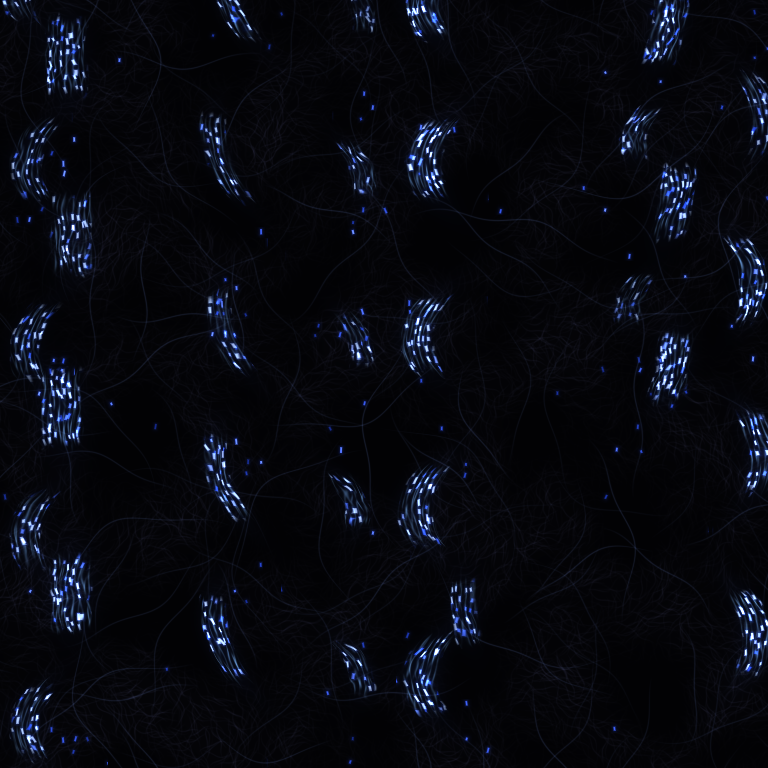
Write a Shadertoy shader that draws this texture.

```glsl
// Black fuzzy knit with columns of metallic thread loops showing through.
// Each column repeats a bent bundle of strands with square glints; layers of
// short fur, stray hairs and small blue specks cover the ground.

const vec3 GROUND = vec3(0.007, 0.007, 0.015);
const vec3 FUR    = vec3(0.062, 0.064, 0.098);
const vec3 STRAY  = vec3(0.11, 0.14, 0.22);
const vec3 HAZE   = vec3(0.018, 0.034, 0.085);
const vec3 STRAND = vec3(0.30, 0.44, 0.60);
const vec3 BLUE   = vec3(0.12, 0.26, 0.90);
const vec3 WHITE  = vec3(0.86, 0.94, 0.96);

const int   FUR_LAYERS = 9;
const int   STRAY_LAYERS = 3;
const float FUR_CELL = 0.032;
const float STRAY_CELL = 0.15;
const float GLINT_STEP = 0.0135;
const float SPECK_CELL = 0.015;
const float BARE_LANE = 0.378;   // lane with specks but no loops

// Loop columns: x, lowest y, spacing, strength
const int COLUMNS = 9;
const vec4 PLACE[COLUMNS] = vec4[COLUMNS](
    vec4(0.038, 0.07, 0.24, 1.0),  vec4(0.088, 0.23, 0.23, 1.0),
    vec4(0.298, 0.16, 0.209, 0.9), vec4(0.462, 0.13, 0.213, 0.75),
    vec4(0.560, 0.13, 0.218, 1.0), vec4(0.870, 0.52, 0.221, 1.0),
    vec4(0.980, 0.18, 0.224, 0.95), vec4(0.832, 0.62, 0.21, 0.7),
    vec4(0.606, 0.20, 2.0, 1.0));
// Loop shape: half width, half height, bulge to the left, lean
const vec4 SHAPE[COLUMNS] = vec4[COLUMNS](
    vec4(0.020, 0.048, 0.018, 0.15),  vec4(0.026, 0.050, 0.002, 0.0),
    vec4(0.016, 0.054, 0.012, -0.32), vec4(0.016, 0.034, -0.008, -0.35),
    vec4(0.022, 0.051, 0.020, 0.10),  vec4(0.022, 0.046, -0.004, 0.2),
    vec4(0.019, 0.052, -0.014, -0.1), vec4(0.018, 0.032, 0.010, 0.3),
    vec4(0.017, 0.042, 0.004, -0.1));

vec3 hash(vec3 p) {
    p = fract(p * vec3(0.1031, 0.1030, 0.0973));
    p += dot(p, p.yxz + 33.33);
    return fract((p.xxy + p.yxx) * p.zyx);
}

float corner(vec2 i, vec2 f, vec2 o) {
    return dot(hash(vec3(i + o, 7.0)).xy * 2.0 - 1.0, f - o);
}

// Gradient noise, about -0.7 to 0.7
float noise(vec2 p) {
    vec2 i = floor(p), f = p - i, s = f * f * (3.0 - 2.0 * f);
    return mix(mix(corner(i, f, vec2(0, 0)), corner(i, f, vec2(1, 0)), s.x),
               mix(corner(i, f, vec2(0, 1)), corner(i, f, vec2(1, 1)), s.x), s.y);
}

vec2 turn(vec2 p, float a) {
    float c = cos(a), s = sin(a);
    return vec2(c * p.x + s * p.y, c * p.y - s * p.x);
}

float box(vec2 p, vec2 halfSize) {
    vec2 d = abs(p) - halfSize;
    return length(max(d, 0.0)) + min(max(d.x, d.y), 0.0);
}

// One layer of curved hairs, one per cell; spread is the angle jitter
float hairs(vec2 p, float cell, float seed, float spread, float width) {
    float sum = 0.0;
    vec2 base = floor(p / cell);
    for (int j = -1; j <= 1; j++)
    for (int i = -1; i <= 1; i++) {
        vec2 id = base + vec2(i, j);
        vec3 r = hash(vec3(id, seed)), r2 = hash(vec3(id, seed + 50.0));
        vec2 c = (id + r.xy) * cell;
        float flow = 1.6 * sin(c.x * 21.0 + 2.0 * sin(c.y * 17.0)) + c.y * 9.0;
        vec2 q = turn(p - c, flow + spread * (r.z - 0.5)) / cell;
        float bow = (r2.x - 0.5) * 1.3 * q.x * q.x + 0.04 * sin(q.x * 7.0 + r2.y * 6.3);
        float d = (q.y - bow) * cell / width;
        float reach = 0.5 + 0.45 * r2.z;
        sum += exp(-d * d) * max(0.0, 1.0 - q.x * q.x / (reach * reach)) * (0.3 + 0.7 * r2.y);
    }
    return sum;
}

// Bright core with a blue fringe
vec3 glint(float d, float whiteness, float px) {
    float core = smoothstep(px, -px, d);
    return mix(BLUE, WHITE, whiteness) * core + BLUE * 0.35 * exp(-max(d, 0.0) / 0.0016);
}

// Bundle of strands around its own centre
vec3 threadLoop(vec2 p, vec4 shape, float seed, float px) {
    float v = p.y / shape.y;
    float u = (p.x - shape.w * p.y + shape.z * (0.6 - v * v)) / shape.x;
    vec3 col = HAZE * exp(-0.9 * (u * u + v * v));
    if (abs(u) > 1.4 || abs(v) > 1.3) return col;
    float ragged = 0.35 * noise(vec2(u * 2.5, v * 2.0) + seed);
    float mask = smoothstep(1.1, 0.75, abs(u) + ragged) * smoothstep(1.1, 0.7, abs(v) + ragged);
    for (int k = 0; k < 2; k++) {
        float layer = seed + float(k) * 17.0;
        float pitch = 0.0068 + 0.002 * float(k);
        float s = u * shape.x / pitch + 1.5 * noise(vec2(u * 0.8, v * 1.4) + layer);
        float id = floor(s), across = (s - id - 0.5) * pitch;
        float line = exp(-pow(across / 0.0012, 2.0));
        float sheen = smoothstep(-0.35, 0.5, noise(vec2(id * 3.7 + layer, v * 3.0)));
        col += STRAND * line * sheen * mask * 0.85;
        float t = p.y / GLINT_STEP + hash(vec3(id, layer, 3.0)).x;
        vec3 r = hash(vec3(id, floor(t), layer));
        vec2 q = turn(vec2(across, (fract(t) - 0.5) * GLINT_STEP), (r.z - 0.5) * 0.7);
        float d = box(q, vec2(0.0015, 0.0018 + 0.0026 * r.y));
        col += glint(d, smoothstep(0.0, 0.6, r.z), px) * step(0.66, r.x) * mask;
    }
    return col;
}

void mainImage(out vec4 fragColor, in vec2 fragCoord) {
    vec2 p = fragCoord / iResolution.y;
    float px = 0.8 / iResolution.y;

    // Fur, brighter on the knit lumps
    float lump = noise(p * vec2(9.0, 8.0)) + 0.5 * noise(p * 19.0 + 5.0);
    lump = smoothstep(-0.5, 0.6, lump + 0.15 * sin(p.y * 30.0 + 2.0 * sin(p.x * 24.0)));
    float fur = 0.0, stray = 0.0;
    for (int i = 0; i < FUR_LAYERS; i++)
        fur += hairs(p, FUR_CELL, float(i) * 3.0 + 1.0, 1.8, max(0.0010, px));
    for (int i = 0; i < STRAY_LAYERS; i++)
        stray += hairs(p, STRAY_CELL, float(i) * 5.0 + 90.0, 6.3, max(0.0009, px));
    vec3 col = GROUND + FUR * lump * (0.12 + 0.55 * fur) + STRAY * stray * 0.6;

    // Metallic loops, repeated up each column
    float lane = exp(-pow((p.x - BARE_LANE) / 0.015, 2.0));
    for (int i = 0; i < COLUMNS; i++) {
        vec4 place = PLACE[i];
        float row = max(0.0, round((p.y - place.y) / place.z));
        vec3 r = hash(vec3(float(i) + 2.0, row + 4.0, 11.0));
        vec2 centre = vec2(place.x, place.y + row * place.z) + (r.xy - 0.5) * vec2(0.016, 0.02);
        float seed = float(i) * 7.3 + row * 13.1;
        col += threadLoop(p - centre, SHAPE[i], seed, px) * place.w * (0.55 + 0.45 * r.z);
        lane = max(lane, exp(-pow((p.x - place.x) / 0.035, 2.0)));
    }

    // Blue specks clustered along the columns
    vec2 cell = floor(p / SPECK_CELL);
    vec3 r = hash(vec3(cell, 31.0)), r2 = hash(vec3(cell, 47.0));
    float cluster = smoothstep(-0.05, 0.4, noise((cell + 0.5) * SPECK_CELL * vec2(16.0, 11.0)));
    vec2 q = (fract(p / SPECK_CELL) - 0.5 - (r.yz - 0.5) * 0.35) * SPECK_CELL;
    float d = box(turn(q, (r2.x - 0.5) * 0.9), vec2(0.0011, 0.0012 + 0.0025 * r2.y));
    float chance = 0.006 + 0.17 * lane * cluster;
    col += glint(d, 0.45 * r2.z * r2.z, px) * step(r.x, chance) * (0.4 + 0.6 * r2.z);

    fragColor = vec4(min(col, 1.0), 1.0);
}
```
